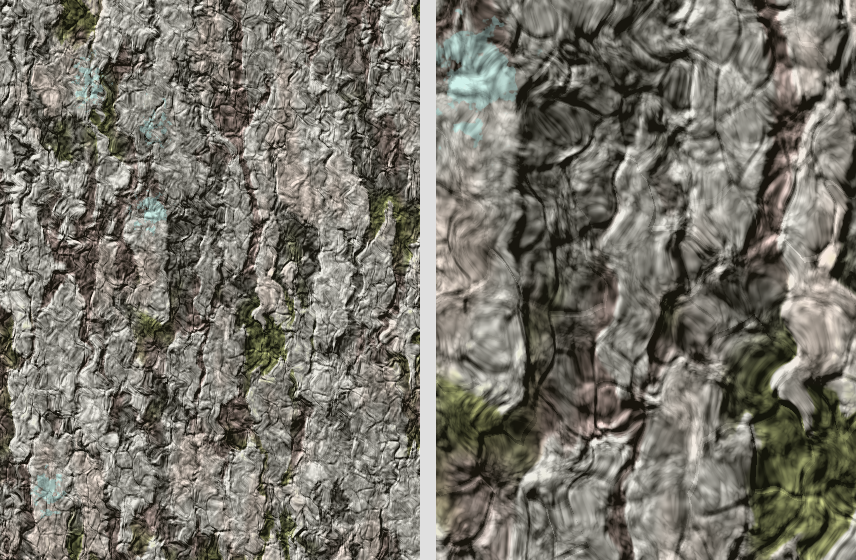
Left, the full canvas; right, a detail of the centre.
Reproduce this texture procedurally as a Shadertoy shader.

```glsl
float hash(vec2 p) {
    return fract(sin(dot(p, vec2(127.1, 311.7))) * 43758.5453);
}

float noise(vec2 p) {
    vec2 i = floor(p), f = fract(p);
    f = f * f * (3.0 - 2.0 * f);
    return mix(mix(hash(i), hash(i + vec2(1, 0)), f.x),
               mix(hash(i + vec2(0, 1)), hash(i + vec2(1, 1)), f.x), f.y);
}

// Layered noise; fold = 1 turns the layers into lumps with sharp creases
float fbm(vec2 p, float fold) {
    float sum = 0.0, total = 0.0, amp = 1.0;
    for (int i = 0; i < 4; i++) {
        float n = noise(p);
        sum += amp * mix(n, 0.17 + 2.0 * abs(n - 0.5), fold);
        total += amp;
        amp *= 0.58;
        p = mat2(1.6, 1.2, -1.2, 1.6) * p + 17.3;
    }
    return sum / total;
}

// Voronoi cells: x = gap between the two nearest seeds, y = cell id
vec2 cells(vec2 p) {
    vec2 base = floor(p);
    float nearest = 9.0, second = 9.0, id = 0.0;
    for (int y = -1; y <= 1; y++)
    for (int x = -1; x <= 1; x++) {
        vec2 c = base + vec2(x, y);
        float d = length(c + vec2(hash(c), hash(c + 57.0)) - p);
        if (d < nearest) {
            second = nearest;
            nearest = d;
            id = hash(c + 91.0);
        } else {
            second = min(second, d);
        }
    }
    return vec2(second - nearest, id);
}

// Bark relief: x = height, y = plate coverage, z = fine grain, w = cracks
vec4 bark(vec2 p) {
    vec2 warp = vec2(fbm(p * vec2(10, 7), 0.0), fbm(p * vec2(10, 7) + 40.0, 0.0)) - 0.5;
    vec2 ragged = vec2(noise(p * 48.0), noise(p * 48.0 + 23.0)) - 0.5;
    vec2 q = p + warp * vec2(0.08, 0.12) + ragged * 0.014;

    float ridge = fbm(q * vec2(30, 6), 0.0);
    float grain = fbm(p * vec2(64, 50) + ragged, 0.75);
    vec2 cell = cells(q * vec2(14, 4.8));
    float plate = smoothstep(0.0, 0.34, cell.x + (ridge - 0.5) * 1.05 + (grain - 0.5) * 0.3);
    plate *= mix(0.9, 0.72 + 0.5 * cell.y, smoothstep(0.0, 0.25, cell.x));

    // Overlapping flakes with broken dark cracks between them
    vec2 flake = cells((p + warp * 0.04 + ragged * 0.016) * vec2(44, 27));
    float crack = 1.0 - smoothstep(0.02, 0.15, flake.x);
    crack *= smoothstep(0.4, 0.6, noise(p * vec2(32, 20) + 5.0));
    float height = plate * 0.36 + ridge * 0.3 + grain * 0.42 + flake.y * 0.1 - crack * 0.06;
    return vec4(height, plate, grain, crack);
}

void mainImage(out vec4 fragColor, in vec2 fragCoord) {
    vec2 p = fragCoord / iResolution.y;
    vec4 b = bark(p);

    // Light from the upper left, plus darkening in furrows and cracks
    float slope = b.x - bark(p + vec2(-0.0015, 0.003)).x;
    float light = 0.485 + 0.28 * (b.y - 0.66) + 0.75 * (b.z - 0.5) + 1.6 * slope;
    light += 0.26 * (noise(p * vec2(235, 210)) - 0.5) - 0.16 * b.w;
    light = clamp(light, 0.08, 0.92);

    // Warm grey bark, pinkish on some plates, red brown in the furrows
    float furrow = 1.0 - smoothstep(0.1, 0.65, b.y);
    vec3 color = light + vec3(0.01, 0.004, -0.026);
    float pink = smoothstep(0.5, 0.72, fbm(p * vec2(12, 6) + 71.0, 0.0));
    color *= mix(vec3(1), vec3(1.04, 0.985, 0.97), pink * (1.0 - furrow));
    float brown = smoothstep(0.42, 0.62, fbm(p * vec2(16, 5) + 33.0, 0.0));
    color *= mix(vec3(1), vec3(1.06, 0.95, 0.95), brown * furrow);

    // Moss in and beside the furrows
    float moss = smoothstep(0.54, 0.7, fbm(p * vec2(8, 5) + 9.0, 0.0));
    moss *= smoothstep(0.1, 0.6, furrow + (b.z - 0.5));
    color = mix(color, light * vec3(0.82, 0.85, 0.5) + vec3(0.01, 0.015, 0.0), moss * 0.8);

    // A few crumbly patches of pale lichen
    float crumbs = fbm(p * 95.0 + 13.0, 0.0) - 0.5;
    for (int i = 0; i < 4; i++) {
        float k = float(i) + 3.0;
        vec2 center = vec2(0.08 + 0.62 * hash(vec2(k, 4.0)), 0.06 + 0.88 * hash(vec2(k, 8.0)));
        float radius = 0.01 + 0.016 * hash(vec2(k, 2.0));
        float d = length((p - center) * vec2(1.15, 0.85)) - radius - crumbs * 0.11;
        float patchMask = 1.0 - smoothstep(-0.005, 0.004, d);
        vec3 lichen = vec3(0.58, 0.69, 0.67) * (0.5 + 0.95 * light);
        color = mix(color, lichen, patchMask * 0.85);
    }
    fragColor = vec4(clamp(color, 0.0, 1.0), 1.0);
}
```
